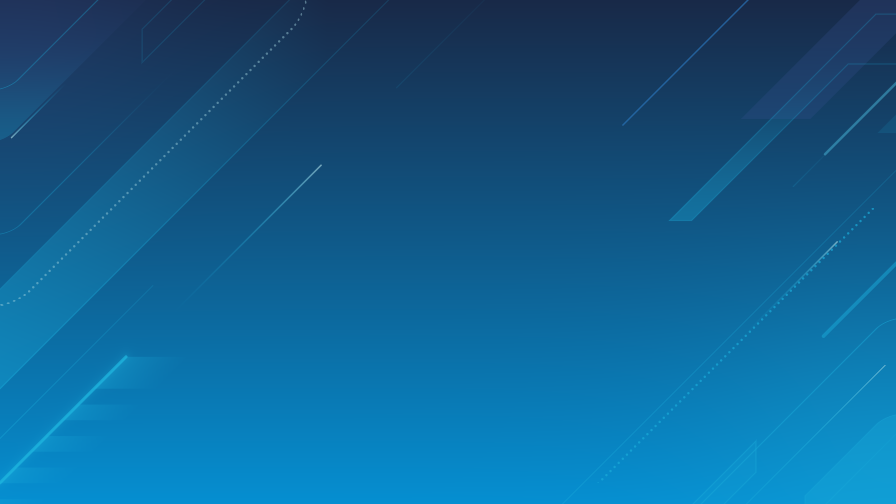
This background is drawn by a WebGL 2 fragment shader. Its source:

```glsl
#version 300 es
precision highp float;

uniform vec2 u_resolution;
out vec4 outColor;

const vec3 CYAN = vec3(0.10, 0.67, 0.85);
const vec3 ICE = vec3(0.65, 0.84, 0.88);
const vec3 VIOLET = vec3(0.22, 0.32, 0.58);

float fill(float d) {
    return clamp(0.5 - d * u_resolution.y, 0.0, 1.0);
}

float stroke(float d) {
    return fill(abs(d) - 0.0011);
}

// Intersection of two distances with a rounded corner
float roundMax(float a, float b, float r) {
    return min(max(a, b), -r) + length(max(vec2(a, b) + r, 0.0)) - (min(max(a, b), -r) > -r ? 0.0 : r) + (max(a, b) < -r ? r : r);
}

// Signed distance to the diagonal x - y = s, negative on the upper left
float diagonal(vec2 p, float s) {
    return (p.x - p.y - s) * 0.7071;
}

// Diagonal strip cut by another distance
float strip(vec2 p, float s, float halfWidth, float cap) {
    return max(abs(diagonal(p, s)) - halfWidth * 0.7071, cap);
}

// Distance to a 45 degree segment, and the position along it
vec2 segment(vec2 p, vec2 start, float span) {
    vec2 d = p - start;
    float t = clamp((d.x + d.y) / (2.0 * span), 0.0, 1.0);
    return vec2(length(d - t * span), t);
}

// Round dots spaced along a diagonal path
float dots(vec2 p, float d) {
    float along = mod((p.x + p.y) * 0.7071, 0.0115) - 0.00575;
    return fill(length(vec2(along, d)) - 0.0023);
}

void main() {
    vec2 p = gl_FragCoord.xy / u_resolution.y;
    vec3 col = mix(vec3(0.02, 0.56, 0.82), vec3(0.095, 0.16, 0.28), p.y);

    // Corner glows
    col = mix(col, CYAN, 0.35 * exp(-7.0 * dot(p - vec2(1.78, 0.0), p - vec2(1.78, 0.0))));
    col = mix(col, VIOLET, 0.22 * exp(-9.0 * dot(p - vec2(0.0, 1.0), p - vec2(0.0, 1.0))));

    // Upper left tile and rounded outlines
    float tile = roundMax(diagonal(p, -0.711), 0.718 - p.y, 0.02);
    col = mix(col, mix(CYAN, VIOLET, smoothstep(0.72, 0.95, p.y)), 0.24 * fill(tile) * smoothstep(1.1, 0.7, p.y));
    col = mix(col, CYAN, 0.35 * stroke(roundMax(diagonal(p, -0.806), 0.822 - p.y, 0.02)));
    float fade = 1.0 - smoothstep(0.1, 0.36, p.x);
    col = mix(col, CYAN, 0.3 * fade * stroke(roundMax(diagonal(p, -0.514), 0.535 - p.y, 0.02)));
    col = mix(col, CYAN, 0.18 * stroke(strip(p, -0.627, 0.033, 0.282 - p.x)));

    // Wide left band with a dotted path
    col = mix(col, CYAN, 0.32 * max(1.0 - p.x / 0.65, 0.0) * fill(strip(p, -0.326, 0.099, -1.0)));
    float path = roundMax(diagonal(p, -0.364), 0.393 - p.y, 0.03);
    path = roundMax(path, p.x - 0.609, 0.03);
    col = mix(col, ICE, 0.45 * dots(p, path));

    // Upper right panels
    col = mix(col, VIOLET, 0.24 * fill(strip(p, 0.775, 0.069, 0.764 - p.y)));
    col = mix(col, CYAN, 0.13 * fill(max(-diagonal(p, 1.005), 0.736 - p.y)));
    float ribbon = max(max(-diagonal(p, 0.766), p.y - 0.972), min(diagonal(p, 0.81), 0.873 - p.y));
    ribbon = max(ribbon, 0.5625 - p.y);
    col = mix(col, CYAN, 0.32 * (1.0 - smoothstep(0.55, 0.92, p.y)) * fill(ribbon) + 0.25 * stroke(ribbon));

    // Lower right panels
    float bend = roundMax(-diagonal(p, 1.391), p.y - 0.368, 0.02);
    col = mix(col, CYAN, 0.45 * stroke(bend));
    float corner = max(roundMax(-diagonal(p, 1.581), p.y - 0.178, 0.02), 1.597 - p.x);
    col = mix(col, CYAN, 0.3 * fill(corner) + 0.25 * stroke(corner));
    float gate = strip(p, 1.406, 0.031, p.x - 1.5);
    col = mix(col, CYAN, 0.12 * fill(gate) + 0.4 * stroke(gate));
    float rail = max(abs(p.y - 0.315) - 0.271, 0.0);
    col = mix(col, CYAN, 0.7 * dots(p, length(vec2(diagonal(p, 1.146), rail))));

    // Lower left bars
    float rows = abs(mod(p.y - 0.213, 0.0625) - 0.03125) - 0.0155;
    rows = max(min(rows, abs(p.y - 0.2605) - 0.0315), p.y - 0.292);
    float bars = strip(p, 0.0185, 0.06, rows);
    col = mix(col, CYAN, 0.32 * fill(bars) * (1.0 - smoothstep(-0.06, 0.1, p.x - p.y)));

    // Hairlines: start, span, strength
    vec4 hairs[8] = vec4[8](
        vec4(0.0, 0.426, 0.575, 0.38), vec4(0.0, 0.229, 0.775, 0.38),
        vec4(0.0, 0.13, 0.303, 0.42), vec4(0.787, 0.826, 0.174, 0.12),
        vec4(1.116, 0.0, 0.662, 0.4), vec4(1.481, 0.0, 0.273, 0.4),
        vec4(1.639, 0.0, 0.139, 0.35), vec4(1.574, 0.63, 0.06, 0.18));
    for (int i = 0; i < 8; i++) {
        vec2 h = segment(p, hairs[i].xy, hairs[i].z);
        col = mix(col, CYAN, hairs[i].w * (1.0 - 0.55 * h.y) * stroke(h.x));
    }

    // Streaks brightening to the head: start, span, width
    vec4 streaks[6] = vec4[6](
        vec4(0.347, 0.382, 0.29, 0.003), vec4(0.13, 0.834, -0.107, 0.003),
        vec4(1.481, 0.34, 0.18, 0.003), vec4(1.782, 0.839, -0.145, 0.005),
        vec4(1.784, 0.483, -0.15, 0.007), vec4(1.481, 0.0, 0.275, 0.002));
    for (int i = 0; i < 6; i++) {
        vec2 s = segment(p, streaks[i].xy, streaks[i].z);
        float wide = step(0.004, streaks[i].w);
        vec3 tint = mix(CYAN, ICE, i == 4 ? 0.0 : mix(pow(s.y, 3.0), 0.35, wide));
        col = mix(col, tint, 0.65 * mix(s.y, 0.75, wide) * fill(s.x - 0.5 * streaks[i].w));
    }
    vec2 blue = segment(p, vec2(1.236, 0.752), 0.248);
    col = mix(col, vec3(0.16, 0.45, 0.72), 0.7 * fill(blue.x - 0.0015));

    // Glowing lower left beam
    vec2 beam = segment(p, vec2(0.0, 0.042), 0.25);
    col = mix(col, vec3(0.12, 0.72, 0.88), 0.55 * fill(beam.x - 0.003) + 0.25 * exp(-beam.x * 130.0));

    outColor = vec4(col, 1.0);
}
```
